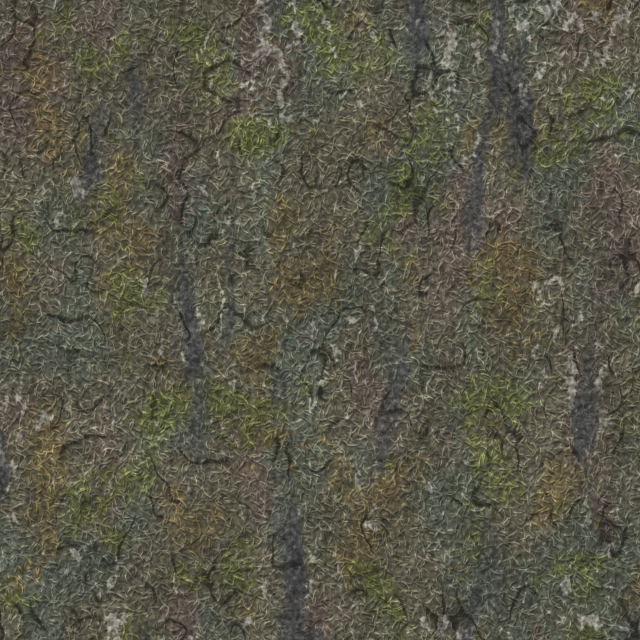
This texture is drawn by a WebGL 2 fragment shader. Its source:

```glsl
#version 300 es
precision highp float;
// Weathered tree bark overgrown with short moss fibres, pale lichen and dark cracks.

uniform vec2 u_resolution;
out vec4 outColor;

// Tone: brightness is MID_TONE * exp(CONTRAST * relief sum)
const float MID_TONE = 0.335;
const float CONTRAST = 0.29;

// Feature frequencies across the canvas
const vec2 PLATE_FREQ = vec2(36.0, 23.0);
const vec2 CRACK_FREQ = vec2(21.0, 14.0);
const vec2 LICHEN_FREQ = vec2(42.0, 19.0);
const vec2 SLATE_FREQ = vec2(10.0, 2.2);
const float GRAIN_FREQ = 125.0;
const float FIBRE_CELLS = 46.0;
const int FIBRE_LAYERS = 3;
const float FIBRE_WIDTH = 0.065;
const vec2 LIGHT_STEP = vec2(-0.0014, 0.0036);

// Hue multipliers of roughly unit brightness
const vec3 BARK = vec3(1.03, 1.0, 0.84);
const vec3 MOSS = vec3(1.0, 1.06, 0.62);
const vec3 OCHRE = vec3(1.13, 0.99, 0.68);
const vec3 ROSE = vec3(1.09, 0.97, 0.88);
const vec3 SAGE = vec3(0.97, 1.02, 0.89);
const vec3 SLATE = vec3(0.97, 0.99, 1.0);
const vec3 LICHEN = vec3(1.02, 1.0, 0.94);

// Two random values in 0..1 for a lattice point
vec2 hash2(vec2 cell) {
  uvec2 v = uvec2(ivec2(cell)) * 1664525u + 10139u;
  v.x += v.y * 1664525u;
  v.y += v.x * 1664525u;
  v ^= v >> 16u;
  v.x += v.y * 1664525u;
  v.y += v.x * 1664525u;
  v ^= v >> 16u;
  return vec2(v & 65535u) / 65535.0;
}

float cornerSlope(vec2 cell, vec2 offset) {
  float angle = 6.2832 * hash2(cell).x;
  return dot(vec2(cos(angle), sin(angle)), offset);
}

float gradientNoise(vec2 p) {
  vec2 i = floor(p), f = p - i;
  vec2 s = f * f * f * (f * (f * 6.0 - 15.0) + 10.0);
  vec2 r = vec2(1.0, 0.0);
  return mix(mix(cornerSlope(i, f), cornerSlope(i + r, f - r), s.x),
             mix(cornerSlope(i + r.yx, f - r.yx), cornerSlope(i + 1.0, f - 1.0), s.x), s.y);
}

// Layered noise scaled to a deviation of about one
float fbm(vec2 p, int octaves) {
  float sum = 0.0, amplitude = 3.4;
  for (int i = 0; i < octaves; i++) {
    sum += amplitude * gradientNoise(p);
    p = p * 2.03 + 17.3;
    amplitude *= 0.5;
  }
  return sum;
}

// Strength of one curved, tapered fibre lying along x
float fibreBody(vec2 q, float halfLength, float blur) {
  float taper = 1.0 - smoothstep(0.5, 1.0, abs(q.x) / halfLength);
  return taper * (1.0 - smoothstep(max(FIBRE_WIDTH - blur, 0.0), FIBRE_WIDTH + blur, abs(q.y)));
}

// Scattered fibres: x = lit strands, y = their shadows
vec2 fibres(vec2 p, float cells, float seed) {
  vec2 g = p * cells + seed, home = floor(g), result = vec2(0.0);
  float blur = 0.8 * cells / u_resolution.y;
  for (int k = 0; k < 9; k++) {
    vec2 cell = home + vec2(k % 3, k / 3) - 1.0;
    vec2 form = hash2(cell + 311.0);
    float angle = 6.2832 * form.x, c = cos(angle), s = sin(angle);
    mat2 turn = mat2(c, -s, s, c);
    vec2 d = g - cell - hash2(cell);
    vec2 q = turn * d, shade = turn * (d + vec2(-0.06, 0.17));
    float bend = 1.6 * (form.y - 0.5), halfLength = 0.4 + 0.4 * form.y;
    q.y += bend * q.x * q.x;
    shade.y += bend * shade.x * shade.x;
    float glow = 0.45 + 0.55 * fract(form.x * 13.7);
    result = max(result, vec2(glow * fibreBody(q, halfLength, blur), fibreBody(shade, halfLength, blur)));
  }
  return result;
}

void main() {
  vec2 p = gl_FragCoord.xy / u_resolution.y + 3.0;
  vec2 warped = p + 0.014 * vec2(gradientNoise(p * 31.0), gradientNoise(p * 27.0 + 40.0));

  // Raised plates lit from above, broken by thin cracks
  float slope = fbm(warped * PLATE_FREQ, 4) - fbm((warped + LIGHT_STEP) * PLATE_FREQ, 4);
  float grain = fbm(p * GRAIN_FREQ, 2);
  float broad = fbm(p * vec2(9.0, 5.0) + 60.0, 3);
  float crackLine = abs(gradientNoise(warped * CRACK_FREQ + 90.0) + 0.012 * grain);
  float crack = (1.0 - smoothstep(0.01, 0.07, crackLine)) * smoothstep(-0.1, 0.9, fbm(p * 13.0 + 25.0, 2));

  // Upright lichen flakes and sooty slate streaks
  float region = fbm(p * vec2(5.5, 2.4) + 130.0, 2);
  float flakes = fbm(warped * LICHEN_FREQ + 75.0, 3) + 0.65 * region + 0.2 * grain;
  float lichen = smoothstep(1.5, 2.4, flakes);
  float slate = smoothstep(0.8, 1.8, fbm(warped * SLATE_FREQ + 210.0, 3));

  // Moss fibres, layered from coarse to fine
  vec2 strands = vec2(0.0);
  for (int i = 0; i < FIBRE_LAYERS; i++) {
    float layer = float(i);
    strands = max(strands, fibres(p, FIBRE_CELLS * (1.0 + 0.3 * layer), 57.0 * layer));
  }
  float cover = (1.0 - 0.7 * lichen) * (1.0 - 0.6 * slate);
  float fibreRelief = cover * (1.35 * strands.x - 0.75 * strands.y * (1.0 - strands.x));

  float relief = 0.65 * slope + 0.46 * grain + 0.16 * broad + fibreRelief
               + 1.45 * lichen - 1.7 * crack - 0.6 * slate - 0.1;
  float value = MID_TONE * exp(CONTRAST * clamp(relief, -2.6, 2.5));

  // Patchy hues, strongest on the fibres
  float speckle = 0.35 * fbm(p * 58.0 + 33.0, 2);
  float growth = cover * (0.6 + 0.4 * strands.x);
  vec3 tint = mix(BARK, SAGE, smoothstep(-0.4, 1.2, fbm(p * vec2(8.0, 5.0) + 15.0, 2) + speckle));
  tint = mix(tint, ROSE, 0.8 * smoothstep(0.3, 1.5, fbm(p * vec2(9.0, 4.0) + 170.0, 2) + speckle));
  tint = mix(tint, OCHRE, growth * smoothstep(0.3, 1.8, fbm(p * vec2(8.0, 6.0) + 240.0, 3) + speckle));
  tint = mix(tint, MOSS, growth * smoothstep(0.4, 1.8, fbm(p * 7.0 + 300.0, 3) + speckle));
  tint = mix(tint, SLATE, 0.85 * slate);
  tint = mix(tint, LICHEN, 0.8 * lichen);

  outColor = vec4(clamp(tint * value, 0.0, 1.0), 1.0);
}
```
